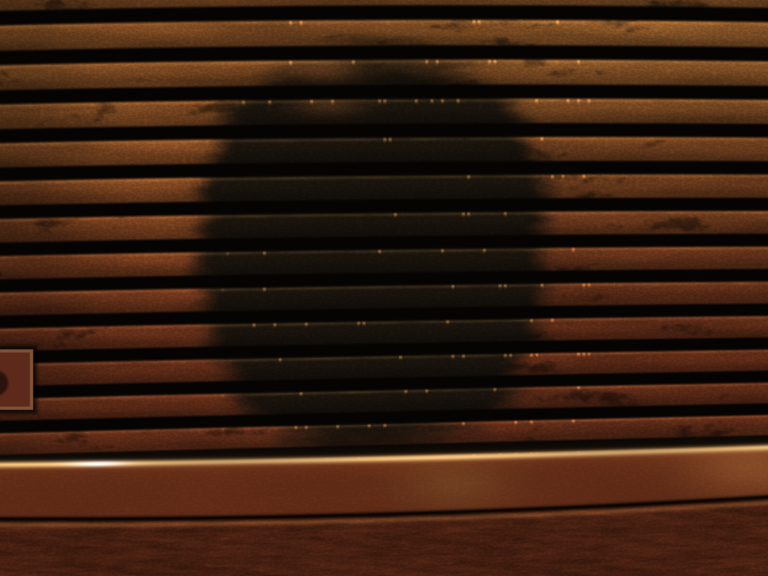
This texture is drawn by a Shadertoy shader. Its source:

```glsl
float hash(vec2 p) {
    p = fract(p * vec2(0.1031, 0.1137));
    p += dot(p, p.yx + 33.33);
    return fract((p.x + p.y) * p.x * 7.13 + p.y * 11.7);
}

// Distance to the nearest scattered cell point
float cellular(vec2 p) {
    vec2 id = floor(p);
    float nearest = 2.0;
    for (int j = -1; j <= 1; j++)
        for (int i = -1; i <= 1; i++) {
            vec2 cell = id + vec2(i, j);
            vec2 point = cell + vec2(hash(cell), hash(cell + 57.0));
            nearest = min(nearest, length(p - point));
        }
    return nearest;
}

// Layered sines, roughly -1 to 1
float waves(vec2 p) {
    float sum = 0.0, amp = 0.5;
    for (int i = 0; i < 5; i++) {
        sum += amp * sin(p.x + 1.7 * sin(p.y + float(i))) * cos(p.y * 0.8 - 0.6 * p.x);
        p = mat2(1.5, 1.1, -1.1, 1.5) * p + 2.3;
        amp *= 0.6;
    }
    return sum;
}

float blob(vec2 p, vec2 center, vec2 size) {
    vec2 q = (p - center) / size;
    return exp(-dot(q, q));
}

// Slat index: gaps fall on whole numbers, counted down from the top
float slatCoord(float x, float d) {
    float y = d + x * (0.005 + 0.0108 * d + 0.0364 * d * d);
    y += 0.028 * x * (1.0 - x) * max(0.0, 1.0 - 1.35 * d);
    return (0.0697 - sqrt(max(0.004858 - 0.00188 * (y - 0.0313), 0.0))) / 0.00094;
}

// Round stain with streaked edges
float stainMask(vec2 p, float row) {
    vec2 q = (p - vec2(0.647, 0.44)) / vec2(0.302, 0.35);
    float r = pow(pow(abs(q.x), 2.3) + pow(abs(q.y), 2.3), 1.0 / 2.3);
    r += 0.06 * waves(vec2(p.x * 12.0, p.y * 42.0)) + 0.07 * (hash(vec2(row, 4.0)) - 0.5);
    float mask = 1.0 - smoothstep(0.9, 1.1, r);
    mask *= 1.0 - 0.75 * blob(p, vec2(0.56, 0.12), vec2(0.07, 0.025));
    return mask * (1.0 - 0.45 * blob(p, vec2(0.57, 0.185), vec2(0.06, 0.018)));
}

vec3 grille(vec2 p, float x, float grain) {
    float k = slatCoord(x, p.y);
    float row = floor(k), f = fract(k);
    float stain = stainMask(p, row);

    // Wood: golden at the top, redder below
    vec3 wood = mix(vec3(0.41, 0.245, 0.115), vec3(0.34, 0.155, 0.085), smoothstep(0.1, 0.65, p.y));
    wood += vec3(0.10, 0.075, 0.035) * blob(p, vec2(1.1, 0.06), vec2(0.35, 0.09));
    wood += vec3(0.09, 0.05, 0.02) * blob(p, vec2(0.28, 0.3), vec2(0.14, 0.25));
    wood *= 1.0 + 0.13 * waves(vec2(p.x * 9.0 + row * 3.1, p.y * 60.0)) + grain;
    float smudge = smoothstep(0.35, 0.8, waves(vec2(p.x * 15.0 + row, p.y * 34.0)));
    wood *= 1.0 - 0.45 * smudge;
    wood *= 0.82 + 0.18 * smoothstep(0.0, 0.15, x);
    vec3 soot = vec3(0.085, 0.068, 0.045) * (1.0 + 1.5 * grain);
    vec3 col = mix(wood, soot, stain * 0.97);

    // Rounded slat with a lit upper lip
    col *= 1.08 - 0.35 * smoothstep(0.3, 0.85, f);
    float lip = exp(-pow((f - 0.23) / 0.05, 2.0));
    col += lip * vec3(0.13, 0.095, 0.05) * (0.75 + 0.4 * waves(vec2(p.x * 30.0, row)));

    // Bright chips along the lips
    vec2 chip = vec2(p.x * 110.0, row);
    float chance = 0.93 - 0.12 * blob(p, vec2(0.97, 0.5), vec2(0.13, 0.3));
    float spark = step(chance, hash(floor(chip))) * smoothstep(0.5, 0.1, abs(fract(chip.x) - 0.5));
    spark *= exp(-pow((f - 0.23) / 0.06, 2.0)) * smoothstep(0.35, 0.45, p.x) * smoothstep(1.1, 1.0, p.x);
    col += spark * vec3(0.32, 0.22, 0.11);

    float gap = min(f, 1.0 - f);
    return mix(vec3(0.022, 0.017, 0.012), col, smoothstep(0.13, 0.23, gap));
}

vec3 badge(vec3 col, vec2 p) {
    vec2 q = abs(p - vec2(0.015, 0.659)) - vec2(0.042, 0.052);
    float box = max(q.x, q.y);
    col *= 0.25 + 0.75 * smoothstep(0.0, 0.014, box);
    vec3 face = mix(vec3(0.36, 0.16, 0.10), vec3(0.17, 0.07, 0.05), smoothstep(0.026, 0.018, length(p - vec2(-0.008, 0.665))));
    face = mix(face, vec3(0.50, 0.33, 0.21), smoothstep(-0.007, -0.003, box));
    return mix(face, col, smoothstep(-0.001, 0.002, box));
}

void mainImage(out vec4 fragColor, in vec2 fragCoord) {
    vec2 p = fragCoord / iResolution.y;
    p.y = 1.0 - p.y; // depth below the top edge
    float x = fragCoord.x / iResolution.x;
    float grain = 0.2 * (cellular(p * vec2(150.0, 230.0)) - 0.45);
    vec3 col = badge(grille(p, x, grain), p);

    // Polished band under the grille
    float rail = p.y - (0.807 - 0.012 * x - 0.018 * x * x);
    vec3 band = vec3(0.37, 0.165, 0.085) * (1.0 + 0.5 * grain + 0.04 * waves(p * vec2(8.0, 20.0)));
    band += vec3(0.06, 0.075, 0.035) * blob(p, vec2(0.79, 0.84), vec2(0.1, 0.045));
    band += vec3(0.14, 0.12, 0.065) * blob(p, vec2(1.31, 0.81), vec2(0.12, 0.05));
    col = mix(col, band, smoothstep(0.0, 0.006, rail));

    // Lower board with horizontal grain
    float seam = p.y - (0.901 + 0.006 * x - 0.044 * x * x);
    float fiber = waves(vec2(p.x * 22.0, p.y * 130.0)) + 0.7 * cellular(p * vec2(28.0, 150.0)) - 0.3;
    vec3 board = vec3(0.27, 0.12, 0.065) * (1.0 + 0.22 * fiber + grain);
    board += vec3(0.17, 0.12, 0.06) * exp(-pow((seam - 0.010) / 0.005, 2.0));
    col = mix(col, board, smoothstep(0.0, 0.004, seam));
    col *= 1.0 - 0.9 * exp(-pow(seam / 0.0045, 2.0));

    // Gleaming metal strip
    float shine = 0.85 + 0.1 * sin(p.x * 9.0 + 1.0);
    vec3 metal = vec3(0.90, 0.74, 0.49) * shine + vec3(0.2, 0.3, 0.5) * blob(p, vec2(0.17, 0.805), vec2(0.05, 0.02));
    col = mix(col, metal, exp(-pow(rail / 0.0055, 2.0)));
    col += vec3(0.12, 0.07, 0.03) * exp(-abs(rail) / 0.012);

    fragColor = vec4(clamp(col, 0.0, 1.0), 1.0);
}
```
